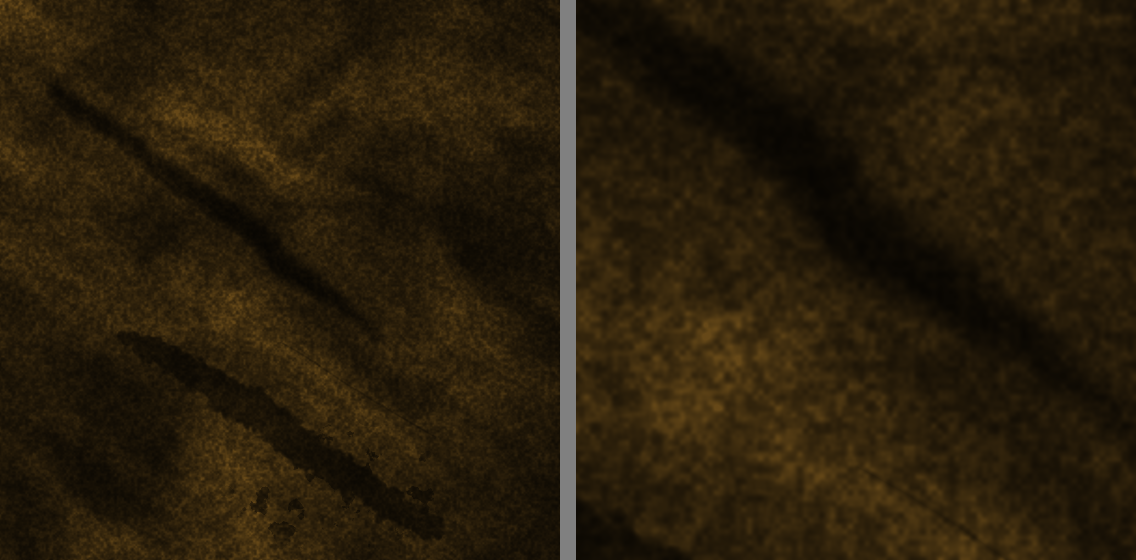
Left, the full canvas; right, a detail of the centre.
Reproduce this texture procedurally as a WebGL 1 fragment shader.

```glsl
precision highp float;
uniform vec2 u_resolution;

#define MEDIAN_TONE 0.131
#define BROAD_CONTRAST 0.80
#define STREAK_CONTRAST 0.65
#define GRAIN_CONTRAST 0.30
#define GASH_DEPTH 0.75
#define FAINT_DEPTH 0.45
#define FAINT_COUNT 8
#define OCHRE vec3(1.0, 0.71, 0.235)

float hash(vec2 p) {
  vec3 q = fract(vec3(p.xyx) * 0.1031);
  q += dot(q, q.yzx + 33.33);
  return fract((q.x + q.y) * q.z);
}

// Value noise in -1..1
float noise(vec2 p) {
  vec2 cell = floor(p), f = fract(p);
  f = f * f * (3.0 - 2.0 * f);
  float low = mix(hash(cell), hash(cell + vec2(1.0, 0.0)), f.x);
  float high = mix(hash(cell + vec2(0.0, 1.0)), hash(cell + 1.0), f.x);
  return 2.0 * mix(low, high, f.y) - 1.0;
}

float fbm(vec2 p) {
  float sum = 0.0, amp = 0.5;
  for (int i = 0; i < 5; i++) {
    sum += amp * noise(p);
    p = mat2(1.6, 1.2, -1.2, 1.6) * p + 17.3;
    amp *= 0.5;
  }
  return sum;
}

float glow(vec2 p, vec2 center, vec2 radius) {
  vec2 d = (p - center) / radius;
  return exp(-dot(d, d));
}

// Tapered dark band from a to b
float gash(vec2 p, vec2 a, vec2 b, float width, float soft) {
  vec2 ab = b - a;
  float h = clamp(dot(p - a, ab) / dot(ab, ab), 0.0, 1.0);
  float taper = 0.55 + 0.45 * sqrt(4.0 * h * (1.0 - h));
  float d = length(p - a - ab * h);
  return 1.0 - smoothstep(-soft, soft, d - width * taper);
}

// Short faint shadows, mostly along the slope, some crossing it
float faintGashes(vec2 p) {
  float shade = 0.0;
  for (int i = 0; i < FAINT_COUNT; i++) {
    float id = float(i) + 1.0;
    vec2 start = vec2(hash(vec2(id, 3.7)), hash(vec2(id, 9.1)));
    float side = hash(vec2(id, 5.3)) < 0.65 ? -1.0 : 1.0;
    float reach = 0.10 + 0.18 * hash(vec2(id, 12.9));
    vec2 end = start + reach * vec2(0.80, 0.60 * side);
    shade = max(shade, gash(p, start, end, 0.014, 0.025));
  }
  return shade;
}

void main() {
  vec2 p = gl_FragCoord.xy / u_resolution;
  vec2 slope = vec2(dot(p, vec2(0.82, -0.57)), dot(p, vec2(0.57, 0.82)));
  vec2 drift = vec2(fbm(p * 7.0 + 4.0), fbm(p * 7.0 + 31.0));
  vec2 jag = vec2(noise(p * 75.0), noise(p * 75.0 + 50.0))
           + 0.6 * vec2(noise(p * 150.0), noise(p * 150.0 + 80.0));
  vec2 bent = p + 0.028 * drift;
  vec2 torn = bent + 0.007 * jag;

  // Mottled rock with streaks down the slope
  float tone = BROAD_CONTRAST * fbm(p * 4.5 + 0.4 * drift);
  tone += STREAK_CONTRAST * fbm(slope * vec2(5.0, 15.0) + 0.5 * drift + 8.0);
  tone += 0.22 * fbm(p * 38.0 + 61.0);

  // Lit faces and shaded margins
  tone += 0.45 * glow(bent, vec2(0.12, 0.93), vec2(0.24, 0.16));
  tone += 0.50 * glow(bent, vec2(0.16, 0.71), vec2(0.13, 0.07));
  tone += 0.55 * glow(bent, vec2(0.42, 0.72), vec2(0.21, 0.15));
  tone += 0.40 * glow(bent, vec2(0.42, 0.13), vec2(0.32, 0.15));
  tone -= 0.35 * glow(bent, vec2(0.00, 0.34), vec2(0.18, 0.16));
  tone -= 0.35 * glow(bent, vec2(1.00, 0.35), vec2(0.22, 0.40));
  tone -= 0.25 * glow(bent, vec2(0.62, 0.93), vec2(0.12, 0.15));

  // Soft upper gash, torn lower gash and a hairline between them
  float upper = gash(bent + 0.002 * jag, vec2(0.10, 0.85), vec2(0.67, 0.41), 0.021, 0.014);
  float lower = gash(torn, vec2(0.24, 0.40), vec2(0.77, 0.06), 0.033, 0.006);
  float hairline = gash(p + 0.008 * drift, vec2(0.50, 0.39), vec2(0.78, 0.22), 0.0015, 0.002);
  tone -= GASH_DEPTH * max(upper, lower * 1.1);
  tone -= 0.35 * hairline;
  tone -= FAINT_DEPTH * faintGashes(bent + 0.003 * jag);

  // Crisp flaked pits under the lower gash
  float pits = smoothstep(0.22, 0.30, fbm(p * 32.0 + 90.0));
  pits *= smoothstep(0.25, 0.60, glow(p, vec2(0.60, 0.13), vec2(0.20, 0.12)));
  tone -= 0.65 * pits * (1.0 - lower);

  // Fine grain
  tone += GRAIN_CONTRAST * noise(p * 165.0 + 7.0);
  tone += 0.6 * GRAIN_CONTRAST * noise(p * 300.0 + 23.0);

  float red = min(MEDIAN_TONE * exp(clamp(tone, -1.5, 1.2)), 0.40);
  gl_FragColor = vec4(red * OCHRE, 1.0);
}
```
